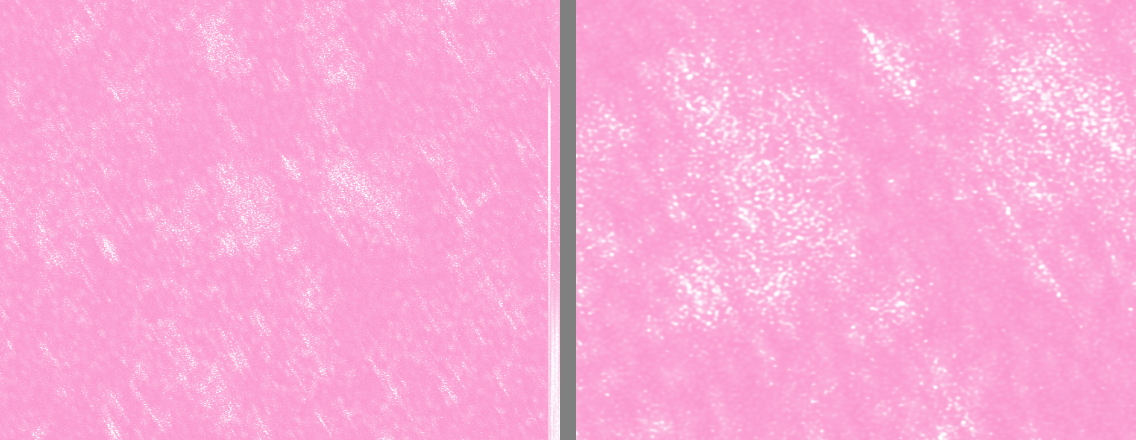
Left, the full canvas; right, a detail of the centre.
Give the GLSL for this texture, as a Shadertoy shader.

```glsl
// Pink chalky paper with slanted pale scuffs and a worn white right edge.

const vec3 ROSE = vec3(0.982, 0.598, 0.810);
const vec3 CHALK = vec3(0.99, 0.99, 1.0);
const vec2 SLANT = vec2(0.53, -0.85);       // main brushing direction
const vec2 CROSS_SLANT = vec2(0.64, 0.77);  // weaker opposite direction
const vec2 GRAIN_SCALE = vec2(290.0, 370.0);
const vec2 MOTTLE_SCALE = vec2(95.0, 60.0);
const vec2 TUFT_SCALE = vec2(34.0, 17.0);   // cells across, along
const vec2 STREAK_SCALE = vec2(170.0, 11.0);
const float GRAIN_TINT = 0.10;
const float MOTTLE_TINT = 0.09;
const float HAZE_TINT = 0.23;
const float CHALK_AMOUNT = 0.42;
const float SEAM_X = 0.981;                 // white line by the right edge

vec3 hash3(vec2 cell) {
    vec3 p = fract(cell.xyx * vec3(0.1031, 0.1030, 0.0973));
    p += dot(p, p.yxz + 33.33);
    return fract((p.xxy + p.yzz) * p.zyx);
}

// Cellular noise: soft dots of random strength; higher rarity gives fewer strong dots.
float softCells(vec2 p, float rarity) {
    vec2 cell = floor(p);
    float sum = 0.0;
    for (int y = -1; y <= 1; y++) {
        for (int x = -1; x <= 1; x++) {
            vec2 id = cell + vec2(x, y);
            vec3 rnd = hash3(id + 57.0);
            float d = length(p - id - rnd.xy);
            sum += pow(rnd.z, rarity) * (1.0 - smoothstep(0.0, 1.0, d));
        }
    }
    return sum;
}

// Coordinates across and along a direction.
vec2 alongDir(vec2 p, vec2 dir) {
    return vec2(dot(p, vec2(-dir.y, dir.x)), dot(p, dir));
}

// Vertical rubbing that widens towards the lower right corner.
float wornEdge(vec2 uv) {
    float fibre = softCells(vec2(uv.x * 330.0, uv.y * 5.0), 1.0);
    float below = 1.0 - smoothstep(0.74, 0.84, uv.y);
    float seam = 1.0 - smoothstep(0.0007, 0.0042, abs(uv.x - SEAM_X));
    float seamFade = mix(0.6, 1.0, smoothstep(0.35, 0.65, uv.y));
    float strip = smoothstep(SEAM_X - 0.003, SEAM_X + 0.006, uv.x);
    float corner = 1.0 - smoothstep(0.08, 0.48, uv.y);
    float rub = strip * (0.15 + corner * (0.4 + 0.8 * fibre));
    return clamp(max(seam * below * seamFade, rub), 0.0, 1.0);
}

void mainImage(out vec4 fragColor, in vec2 fragCoord) {
    vec2 uv = fragCoord / iResolution.xy;
    vec2 p = fragCoord / iResolution.y;
    vec2 slanted = alongDir(p, SLANT);
    vec2 crossed = alongDir(p, CROSS_SLANT);

    // Paper tooth and mottling
    float grain = softCells(p * GRAIN_SCALE, 1.0);
    float mottle = softCells(slanted * MOTTLE_SCALE + 23.0, 1.0);

    // Scuffed patches and thin scratches, with the strongest ones held back
    float tufts = softCells(slanted * TUFT_SCALE, 4.0);
    float crossTufts = softCells(crossed * TUFT_SCALE + 40.0, 4.0);
    float streaks = softCells(slanted * STREAK_SCALE, 4.0);
    float haze = softCells(slanted * vec2(9.0, 6.0) + 9.0, 1.0);
    float scuff = 0.45 * tufts + 0.45 * crossTufts
                + streaks * (0.2 + 0.8 * tufts) + 0.4 * (haze - 0.47)
                + 0.25 * (mottle - 0.47);
    scuff = max(scuff, 0.0);
    scuff = 1.15 * scuff / (1.0 + 0.25 * scuff);

    // Chalk caught on the grain
    float light = GRAIN_TINT * grain + MOTTLE_TINT * mottle;
    light += HAZE_TINT * (0.55 + 0.8 * grain) * smoothstep(0.0, 1.0, scuff);
    light += CHALK_AMOUNT * smoothstep(0.9, 1.85, scuff + 0.7 * grain);

    light = max(light, wornEdge(uv) * (0.85 + 0.3 * grain));
    fragColor = vec4(mix(ROSE, CHALK, clamp(light, 0.0, 1.0)), 1.0);
}
```
